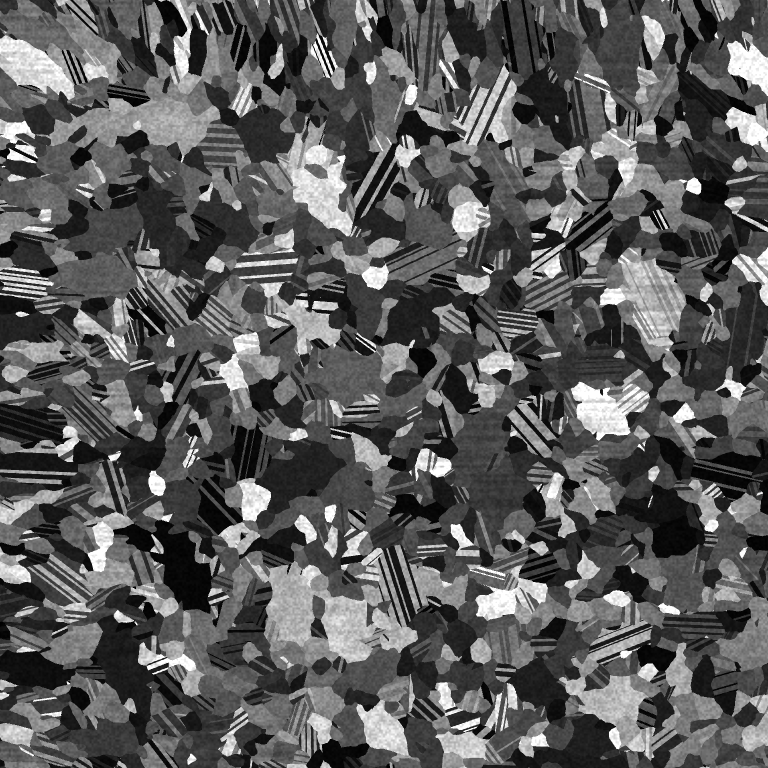
Reproduce this texture procedurally as a Shadertoy shader.

```glsl
// Polished metal under an electron microscope: angular grey crystal grains with twin bands.
// Two jittered grids of stretched hexagonal cells compete for every point, the nearest wins;
// straight bands, speckle and faint horizontal scratches are added inside each grain.

const float PI = 3.14159;

vec4 hash4(vec2 p) {
    vec4 q = fract(p.xyxy * vec4(0.1031, 0.1030, 0.0973, 0.1099));
    q += dot(q, q.wzxy + 33.33);
    return fract((q.xxyz + q.yzzw) * q.zywx);
}

float noise(vec2 p) {
    vec2 i = floor(p), f = fract(p);
    f = f * f * (3.0 - 2.0 * f);
    float low = mix(hash4(i).x, hash4(i + vec2(1, 0)).x, f.x);
    float high = mix(hash4(i + vec2(0, 1)).x, hash4(i + vec2(1, 1)).x, f.x);
    return mix(low, high, f.y);
}

// Maps an even random value to the grey distribution: mostly dark, few bright
float greyTone(float u) {
    return 0.015 + 0.60 * u + 0.39 * pow(u, 7.0);
}

struct Grain {
    float dist;   // signed distance to the winning cell
    vec2 id;      // seed for its random values
    vec2 centre;
    float angle;  // direction of the long axis
};

// Lets the cells of one grid compete with the best grain found so far
void competeGrid(vec2 p, float cells, float presence, vec2 radiusRange, float layer, inout Grain best) {
    vec2 home = floor(p * cells);
    for (int y = -2; y <= 2; y++)
    for (int x = -2; x <= 2; x++) {
        vec2 cell = home + vec2(x, y);
        vec2 id = cell + layer;
        vec4 place = hash4(id);
        if (place.z > presence) continue;
        vec4 form = hash4(id + 71.7);
        vec2 centre = (cell + place.xy) / cells;

        // Grains line up with the growth direction near the top and left borders
        float top = smoothstep(0.80, 1.0, centre.y);
        float left = smoothstep(0.22, 0.0, centre.x);
        float aligned = max(top, left * 0.9);
        float angle = atan(top + 0.12, -left - 0.15) + (form.x - 0.5) * PI * (0.9 - 0.72 * aligned);

        // Hexagonal norm in the stretched frame of the grain
        float stretch = 1.08 + 0.42 * form.y + 0.3 * aligned;
        vec2 axis = vec2(cos(angle), sin(angle));
        vec2 d = p - centre;
        vec2 q = abs(vec2(dot(d, axis) / stretch, dot(d, vec2(-axis.y, axis.x)) * stretch));
        float radius = mix(radiusRange.x, radiusRange.y, form.z * form.z) / cells;
        float dist = max(q.y, 0.5 * q.y + 0.866 * q.x) - radius;
        if (dist < best.dist) best = Grain(dist, id, centre, angle);
    }
}

float grainGrey(vec2 p) {
    // Slightly uneven boundaries
    vec2 warped = p + 0.005 * (vec2(noise(p * 55.0), noise(p * 55.0 + 40.0)) - 0.5);
    Grain grain = Grain(1e3, vec2(0), vec2(0), 0.0);
    competeGrid(warped, 42.0, 1.0, vec2(0.0, 0.5), 13.0, grain);
    competeGrid(warped, 15.0, 0.72, vec2(0.16, 0.54), 307.0, grain);

    vec4 look = hash4(grain.id + 151.3);
    vec4 bands = hash4(grain.id + 233.9);
    float u = look.x;

    // Twin bands of uneven width along the long axis
    if (bands.x < 0.48) {
        vec2 across = vec2(-sin(grain.angle), cos(grain.angle));
        float t = dot(p - grain.centre, across) * mix(55.0, 150.0, bands.y) + bands.z * 20.0;
        vec4 band = hash4(vec2(floor(t), bands.w * 90.0) + grain.id);
        if (band.x < 0.7 && fract(t) < 0.15 + 0.65 * band.y) u = look.y;
    }
    float grey = greyTone(u);

    // Slow shading inside the grain
    return grey * (0.94 + 0.12 * noise(p * 40.0 + look.zw * 50.0));
}

void mainImage(out vec4 fragColor, in vec2 fragCoord) {
    // Four rotated samples smooth the grain and band edges
    float grey = 0.0;
    for (int i = 0; i < 4; i++) {
        float a = 0.46 + float(i) * PI * 0.5;
        vec2 offset = 0.38 * vec2(cos(a), sin(a));
        grey += 0.25 * grainGrey((fragCoord + offset) / iResolution.y);
    }
    vec2 p = fragCoord / iResolution.y;

    // Fine speckle and patches of horizontal polishing scratches
    float speckle = noise(p * 390.0) + 0.6 * noise(p * 170.0 + 9.0) - 0.8;
    float scratches = noise(p * vec2(14.0, 260.0) + 31.0) - 0.5;
    float patches = smoothstep(0.4, 0.8, noise(p * 7.0 + 5.0));
    grey *= 1.0 + 0.22 * speckle + 0.30 * scratches * patches;
    grey += 0.025 * speckle;
    fragColor = vec4(vec3(clamp(grey, 0.0, 1.0)), 1.0);
}
```
